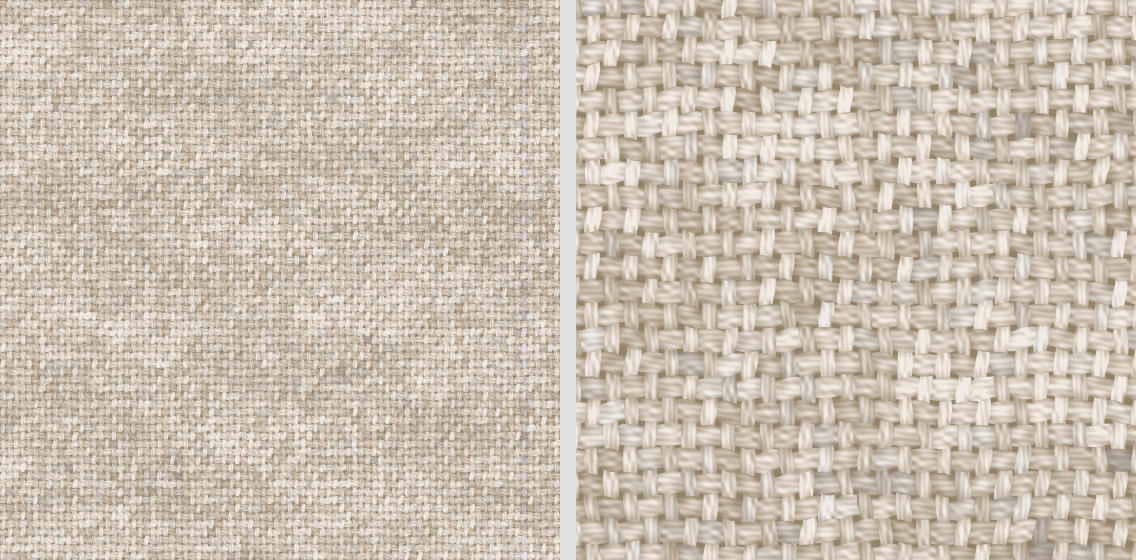
Left: the whole. Right: its middle third, enlarged.
Give the GLSL for this texture, as a Shadertoy shader.

```glsl
// Undyed linen in plain weave: slender warp strands cross fuller weft strands.
// Each strand has a rounded, undulating height; the higher one shows. Layered
// sines give slubs, fibres and cloudy wear; hashes vary tone stitch by stitch.

#define STRANDS vec2(86.0, 70.0)   // warps across, wefts down
#define WARP_HALF_WIDTH 0.37
#define WEFT_HALF_WIDTH 0.46
#define WOBBLE 0.06
#define STITCH_VARIATION 0.36
#define SLUB_VARIATION 0.13
#define FIBRE_CONTRAST 0.14
#define CLOUD_CONTRAST 0.045
#define WARP_SHADE vec2(0.36, 0.24)  // darkening at edges, at crossings
#define WEFT_SHADE vec2(0.50, 0.16)
#define TINTED_WARP 80.0           // one faintly lilac yarn
#define SAMPLES 3                  // per side, for smooth edges

const float PI = 3.14159265;
const vec3 GAP = vec3(0.58, 0.51, 0.41);
const vec3 TAN = vec3(0.62, 0.55, 0.455);
const vec3 FLAX = vec3(0.78, 0.73, 0.665);
const vec3 CREAM = vec3(0.95, 0.92, 0.89);
const vec3 LILAC = vec3(0.96, 0.96, 1.06);
const vec3 FLECK = vec3(0.46, 0.41, 0.36);

float hash(vec2 p) {
    vec3 q = fract(vec3(p.xyx) * 0.1031);
    q += dot(q, q.yzx + 33.33);
    return fract((q.x + q.y) * q.z);
}

// Uneven thickness of spinning along one strand, about -1 to 1
float slub(float along, float phase) {
    return (sin(along * 0.19 + phase * 41.0)
          + sin(along * 0.47 + phase * 73.0)
          + sin(along * 1.13 + phase * 97.0)) / 3.0;
}

// Broad streaky patches, longer along the weft
float clouds(vec2 p) {
    p += 2.0 * sin(p.yx * vec2(0.23, 0.09) + vec2(1.0, 4.0));
    return sin(p.x * 0.11 + p.y * 0.23) + sin(p.y * 0.51 - p.x * 0.08 + 2.0)
         + 0.6 * sin(p.x * 0.27 + p.y * 0.83 + 5.0);
}

// Returns height, tone and the random value of the visible stitch
vec3 strand(float across, float along, float halfWidth, vec2 shade, float parity, float seed) {
    float id = floor(across);
    float shift = mod(id + parity, 2.0);
    float stitch = floor((along + 0.5 - shift) * 0.5);
    float strandRandom = hash(vec2(id, seed));
    float stitchRandom = hash(vec2(id + seed, stitch + 7.0));
    float shapeRandom = hash(vec2(stitch + 31.0, id + seed));

    // Rounded section riding over and under, leaning and pinched where it dives
    float rise = sin(PI * (along - shift));
    float width = halfWidth * (0.86 + 0.16 * shapeRandom + 0.10 * rise);
    float lean = 0.22 * (stitchRandom - 0.5) * cos(PI * (along - shift));
    float offset = (fract(across) - 0.5 + lean) / width;
    float roundness = sqrt(max(0.0, 1.0 - offset * offset));
    float lift = 0.55 * rise + 0.16 * (shapeRandom - 0.5);
    float height = abs(offset) < 1.0 ? 0.6 * roundness + lift : -1.0;

    // Twisted fibres, each stitch with its own slant, bent by a slow sine
    float twist = stitchRandom * 2.0 * PI;
    float slant = 5.0 * (shapeRandom - 0.3);
    float bend = 1.3 * sin(2.7 * along + 4.0 * across + twist * 7.0);
    float fibres = sin(11.0 * across + slant * along + bend + twist)
                 + 0.8 * sin(21.0 * across - slant * along - bend + twist * 3.0)
                 + 0.5 * sin(8.0 * across + 7.7 * along + bend + twist * 5.0);

    // Slubs, and shade toward edges and crossings
    float tone = 0.74 + STITCH_VARIATION * (stitchRandom - 0.5)
               + 0.12 * (strandRandom - 0.5)
               + SLUB_VARIATION * slub(along, strandRandom)
               + FIBRE_CONTRAST * fibres
               - shade.x * (1.0 - roundness) - shade.y * (1.0 - rise);
    return vec3(height, tone, fract(stitchRandom * 57.0));
}

vec3 weave(vec2 uv) {
    vec2 p = uv * STRANDS;
    float cloud = clouds(p);
    p += WOBBLE * sin(p.yx * vec2(0.83, 0.61) + 3.0 * sin(p * vec2(0.13, 0.17)));

    vec3 warp = strand(p.x, p.y, WARP_HALF_WIDTH, WARP_SHADE, 0.0, 11.0);
    vec3 weft = strand(p.y, p.x, WEFT_HALF_WIDTH, WEFT_SHADE, 1.0, 211.0);
    warp.y += 0.10;
    bool warpOnTop = warp.x > weft.x;
    vec3 top = warpOnTop ? warp : weft;
    if (top.x < -0.9) return GAP;

    // Blend yarn colours, then add grey stitches and rare dark flecks
    float tone = clamp(top.y + CLOUD_CONTRAST * cloud, 0.0, 1.0);
    vec3 color = mix(TAN, FLAX, min(tone * 2.0, 1.0));
    color = mix(color, CREAM, max(tone * 2.0 - 1.0, 0.0));
    float grey = dot(color, vec3(0.33, 0.45, 0.22));
    color = mix(color, vec3(grey), 0.35 * smoothstep(0.7, 0.95, top.z));
    color = mix(color, FLECK, 0.4 * smoothstep(0.995, 0.999, top.z));
    if (warpOnTop && floor(p.x) == TINTED_WARP) color *= LILAC;
    return color;
}

void mainImage(out vec4 fragColor, in vec2 fragCoord) {
    vec3 sum = vec3(0.0);
    for (int y = 0; y < SAMPLES; y++) {
        for (int x = 0; x < SAMPLES; x++) {
            vec2 jitter = (vec2(x, y) + 0.5) / float(SAMPLES) - 0.5;
            sum += weave((fragCoord + jitter) / iResolution.xy);
        }
    }
    fragColor = vec4(sum / float(SAMPLES * SAMPLES), 1.0);
}
```
